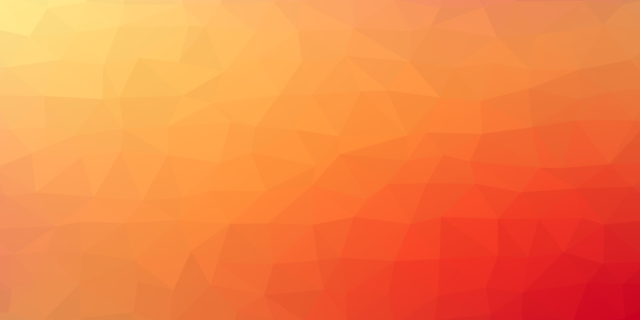
This background is drawn by a WebGL 2 fragment shader. Its source:

```glsl
#version 300 es
precision highp float;
// Low-poly sunset backdrop: a jittered grid of vertices is split into triangles,
// and each one is tinted by a diagonal yellow-orange-red ramp sampled at its
// centroid. The two off-diagonal corners fade towards a dusty tan.

#define CELL vec2(0.138, 0.1)      // mean vertex spacing, in canvas heights
#define JITTER vec2(0.36, 0.28)    // vertex displacement, in cells
#define FLATNESS 0.65              // 0 = smooth ramp, 1 = flat facets
#define TONE_VARIATION 0.035       // random brightness range of the facets
#define CORNER_FADE vec3(-0.12, 0.0, 0.12)
#define CORNER_GREEN 1.5           // bends the green isolines off the diagonal

uniform vec2 u_resolution;
out vec4 fragColor;

vec2 hash2(vec2 p) {
    vec3 q = fract(p.xyx * vec3(0.1031, 0.1030, 0.0973));
    q += dot(q, q.yzx + 33.33);
    return fract((q.xx + q.yz) * q.zy);
}

// Background colour at uv, with the origin at the lower left.
vec3 sunset(vec2 uv) {
    const vec3 stops[5] = vec3[5](
        vec3(1.00, 0.92, 0.57),
        vec3(1.02, 0.75, 0.37),
        vec3(1.00, 0.55, 0.22),
        vec3(0.95, 0.22, 0.14),
        vec3(0.79, 0.00, 0.13));
    float along = 0.5 * (uv.x + 1.0 - uv.y);
    float across = uv.x + uv.y - 1.0;
    vec3 color = stops[0];
    for (int i = 0; i < 4; i++) {
        color = mix(color, stops[i + 1], clamp(along * 4.0 - float(i), 0.0, 1.0));
    }
    vec3 offset = CORNER_FADE;
    offset.g += CORNER_GREEN * (along - 0.5);
    return clamp(color + offset * across * across, 0.0, 1.0);
}

vec2 gridVertex(vec2 id) {
    return (id + JITTER * (2.0 * hash2(id + 17.0) - 1.0)) * CELL;
}

// Signed distance to the line ab, positive on its left.
float edgeDistance(vec2 p, vec2 a, vec2 b) {
    vec2 e = b - a, d = p - a;
    return (e.x * d.y - e.y * d.x) / max(length(e), 1e-5);
}

// Colour and coverage of one counter-clockwise triangle, premultiplied.
vec4 facet(vec2 p, vec2 a, vec2 b, vec2 c, vec2 seed, float aspect) {
    float inside = min(edgeDistance(p, a, b),
                   min(edgeDistance(p, b, c), edgeDistance(p, c, a)));
    float soft = 0.75 / u_resolution.y;
    float coverage = smoothstep(-soft, soft, inside);
    vec2 samplePoint = mix(p, (a + b + c) / 3.0, FLATNESS);
    vec3 color = sunset(samplePoint / vec2(aspect, 1.0));
    color *= 1.0 + TONE_VARIATION * (hash2(seed).x - 0.5);
    return vec4(color, 1.0) * coverage;
}

void main() {
    float aspect = u_resolution.x / u_resolution.y;
    vec2 p = gl_FragCoord.xy / u_resolution.y;
    vec2 home = floor(p / CELL);

    // A faint smooth base fills any sliver between facets.
    vec4 sum = vec4(sunset(p / vec2(aspect, 1.0)), 1.0) * 0.001;

    // Displaced cells can overlap the pixel from any neighbour.
    for (int y = -1; y <= 1; y++) {
        for (int x = -1; x <= 1; x++) {
            vec2 id = home + vec2(x, y);
            vec2 a = gridVertex(id);
            vec2 b = gridVertex(id + vec2(1.0, 0.0));
            vec2 c = gridVertex(id + vec2(1.0, 1.0));
            vec2 d = gridVertex(id + vec2(0.0, 1.0));
            vec2 seed = id + 61.0;
            // Split each quad along its shorter diagonal.
            if (distance(a, c) < distance(b, d)) {
                sum += facet(p, a, b, c, seed, aspect);
                sum += facet(p, a, c, d, seed + 0.5, aspect);
            } else {
                sum += facet(p, a, b, d, seed, aspect);
                sum += facet(p, b, c, d, seed + 0.5, aspect);
            }
        }
    }
    fragColor = vec4(clamp(sum.rgb / sum.a, 0.0, 1.0), 1.0);
}
```
